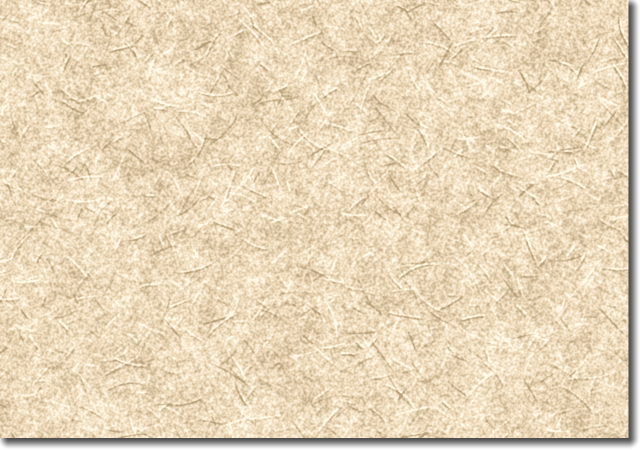
Reproduce this texture procedurally as a Shadertoy shader.

```glsl
const vec3 PAPER_DARK  = vec3(0.84, 0.755, 0.62);
const vec3 PAPER_MID   = vec3(0.935, 0.855, 0.73);
const vec3 PAPER_LIGHT = vec3(0.985, 0.935, 0.845);
const float SHADOW_DARKNESS = 0.69;
const float SHADOW_FADE = 0.027;
const vec2 SHADOW_INSET = vec2(0.020, 0.018);  // from the left and the top
const vec2 SHEET_MARGIN = vec2(0.0255, 0.031); // from the right and the bottom
const float GRAIN_FREQ = 165.0;
const float GRAIN = 1.8;
const float TOOTH_FREQ = 88.0;
const float TOOTH = 1.6;
const float MOTTLE_FREQ = 27.0;
const float MOTTLE = 1.1;
const float CLOUD_FREQ = 7.0;
const float CLOUD = 0.8;
const int FIBRE_LAYERS = 7;
const float FIBRE_CELL = 0.09;
const float FIBRE_WIDTH = 0.0024;
const vec2 FIBRE_HALF_LENGTH = vec2(0.016, 0.058);
const float FIBRE_TILT = 1.25;
const float FIBRE_BEND = 5.0;
const float FIBRE_LIGHT = 1.7;
const float FIBRE_DARK = 2.0;
const float TAU = 6.28319;

// Integer hash: three random values in 0..1 per cell and seed
vec3 hash3(vec2 cell, int seed) {
    uvec3 v = uvec3(ivec3(ivec2(cell), seed));
    v = v * 1664525u + 1013904223u;
    v.x += v.y * v.z; v.y += v.z * v.x; v.z += v.x * v.y;
    v ^= v >> 16u;
    v.x += v.y * v.z; v.y += v.z * v.x; v.z += v.x * v.y;
    return vec3(v >> 8u) / 16777216.0;
}

mat2 rotation(float angle) {
    float c = cos(angle), s = sin(angle);
    return mat2(c, s, -s, c);
}

float cornerSlope(vec2 cell, vec2 offset, int seed) {
    float angle = TAU * hash3(cell, seed).x;
    return dot(vec2(cos(angle), sin(angle)), offset);
}

float gradientNoise(vec2 p, int seed) {
    vec2 i = floor(p), f = p - i;
    vec2 u = f * f * f * (f * (f * 6.0 - 15.0) + 10.0);
    vec2 e = vec2(1.0, 0.0);
    float low  = mix(cornerSlope(i, f, seed), cornerSlope(i + e, f - e, seed), u.x);
    float high = mix(cornerSlope(i + e.yx, f - e.yx, seed),
                     cornerSlope(i + 1.0, f - 1.0, seed), u.x);
    return mix(low, high, u.y);
}

// One curved fibre, lit on its upper side and shaded below
float fibre(vec2 p, vec3 shape, vec3 relief) {
    vec2 q = p * rotation(FIBRE_TILT * (2.0 * shape.x - 1.0));
    q.y += FIBRE_BEND * (2.0 * shape.z - 1.0) * q.x * q.x;
    float halfLength = mix(FIBRE_HALF_LENGTH.x, FIBRE_HALF_LENGTH.y, shape.y * shape.y);
    float body = 1.0 - smoothstep(0.5 * halfLength, halfLength, abs(q.x));
    float across = q.y / FIBRE_WIDTH;
    float light = FIBRE_LIGHT * relief.x * relief.x * exp(-pow(abs(across - 0.9), 2.0));
    float dark  = FIBRE_DARK * relief.y * relief.y * exp(-pow(abs(across + 0.9), 2.0));
    return body * (light - dark);
}

// Layers of jittered cells, one fibre in each cell
float fibreMat(vec2 p) {
    float sum = 0.0;
    for (int layer = 0; layer < FIBRE_LAYERS; layer++) {
        vec2 q = p / FIBRE_CELL + 0.37 * float(layer);
        vec2 home = floor(q);
        for (int y = -1; y <= 1; y++)
        for (int x = -1; x <= 1; x++) {
            vec2 cell = home + vec2(x, y);
            vec3 place = hash3(cell, 20 + layer);
            vec3 shape = hash3(cell, 40 + layer);
            vec3 relief = hash3(cell, 60 + layer);
            sum += fibre((q - cell - place.xy) * FIBRE_CELL, shape, relief);
        }
    }
    return sum;
}

// Tone -1, 0 and 1 give the dark, middle and light paper colours
vec3 paperColour(vec2 p) {
    float tone = GRAIN * gradientNoise(rotation(0.5) * p * GRAIN_FREQ, 1)
               + TOOTH * gradientNoise(rotation(1.1) * p * TOOTH_FREQ, 2)
               + MOTTLE * gradientNoise(rotation(0.3) * p * MOTTLE_FREQ, 3)
               + CLOUD * gradientNoise(p * CLOUD_FREQ, 4)
               + fibreMat(p);
    tone = clamp(tone, -2.2, 1.6);
    return PAPER_MID + max(tone, 0.0) * (PAPER_LIGHT - PAPER_MID)
                     + max(-tone, 0.0) * (PAPER_DARK - PAPER_MID);
}

void mainImage(out vec4 fragColor, in vec2 fragCoord) {
    float pixel = 1.0 / iResolution.y;
    vec2 p = fragCoord * pixel;
    vec2 sheetCorner = vec2(iResolution.x * pixel - SHEET_MARGIN.x, SHEET_MARGIN.y);

    // Soft drop shadow on white
    vec2 low = vec2(SHADOW_INSET.x, sheetCorner.y);
    vec2 high = vec2(sheetCorner.x, 1.0 - SHADOW_INSET.y);
    float gap = length(max(max(low - p, p - high), 0.0));
    vec3 colour = vec3(1.0 - SHADOW_DARKNESS * (1.0 - smoothstep(0.0, SHADOW_FADE, gap)));

    // Sheet with smoothed right and bottom edges
    float inside = min(sheetCorner.x - p.x, p.y - sheetCorner.y);
    float sheet = clamp(inside / pixel + 0.5, 0.0, 1.0);
    colour = mix(colour, paperColour(p), sheet);
    fragColor = vec4(clamp(colour, 0.0, 1.0), 1.0);
}
```
